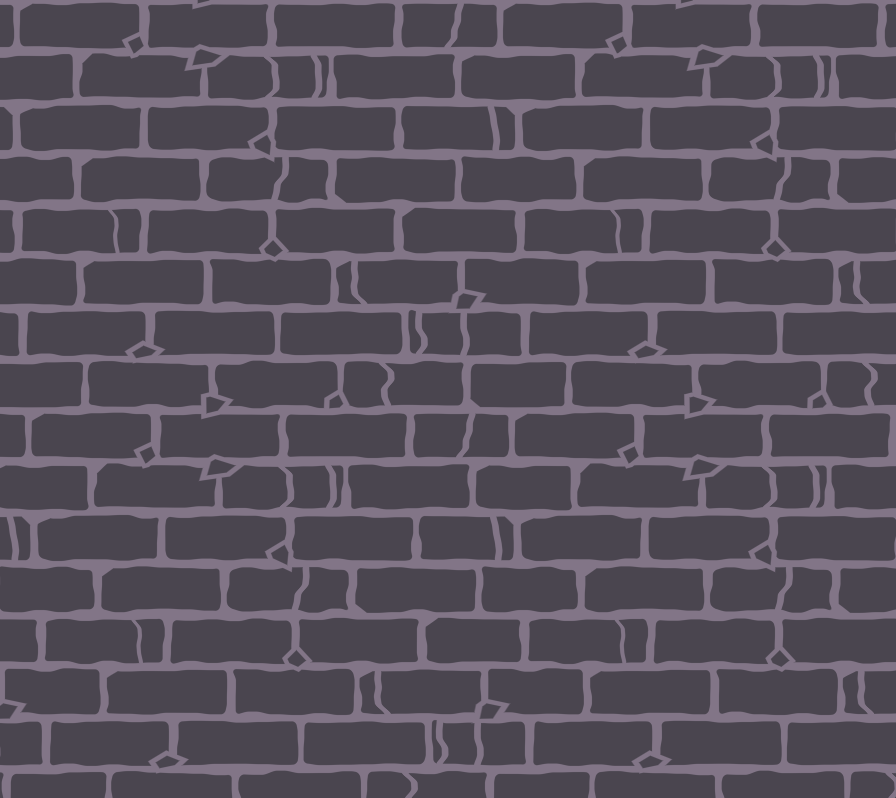
Give the GLSL for this pattern, as a WebGL 2 fragment shader.

```glsl
#version 300 es
precision highp float;
// Weathered purple brick wall: staggered courses with cracks, chipped corners and loose stones.

uniform vec2 u_resolution;
out vec4 fragColor;

float hash(vec2 p) {
    vec3 q = fract(vec3(p.xyx) * 0.1031);
    q += dot(q, q.yzx + 33.33);
    return fract((q.x + q.y) * q.z);
}

// Angular one-dimensional noise, -0.5 to 0.5
float jag(float x, float seed) {
    float i = floor(x);
    return mix(hash(vec2(i, seed)), hash(vec2(i + 1.0, seed)), smoothstep(0.15, 0.85, x - i)) - 0.5;
}

// Brick of a course at x: distance from its left joint, its width, its number in the group of four
vec3 brickAt(float x, float row) {
    float period = row > 0.5 && row < 6.5 ? 9.8 : 9.43;
    float start = 0.34 + 0.057 * max(row - 4.0, 0.0) + 1.16 * mod(row, 2.0);
    float t = mod(x - start, period);
    float n = min(floor(t / 2.48), 3.0);
    return vec3(t - n * 2.48, n < 3.0 ? 2.48 : period - 7.44, n);
}

// Brick with wavering edges, rounded corners and sometimes one chipped corner
float brickShape(vec3 b, float y, float course) {
    float seed = course * 4.0 + b.z + 1.0;
    vec2 q = vec2(b.x - 0.5 * b.y, y - 0.5);
    float wear = 0.035 + 0.075 * hash(vec2(seed, 5.0));
    vec2 halfSize = vec2(0.5 * b.y - 0.076, 0.418);
    halfSize.y += wear * jag(b.x * 2.3, seed + (q.y > 0.0 ? 40.0 : 80.0));
    halfSize.x += 0.07 * jag(y * 3.0, seed + (q.x > 0.0 ? 120.0 : 160.0));
    vec2 e = abs(q) - halfSize + 0.08;
    float d = length(max(e, 0.0)) + min(max(e.x, e.y), 0.0) - 0.08;
    if (hash(vec2(seed, 9.0)) < 0.45) {
        vec2 corner = sign(vec2(hash(vec2(seed, 11.0)), hash(vec2(seed, 13.0))) - 0.5);
        vec2 normal = normalize(vec2(0.75, 1.0));
        d = max(d, dot(q * corner - halfSize, normal) + 0.13);
    }
    return d;
}

// Jagged crack through one brick of each course
float crack(vec3 b, float y, float course) {
    int k = int(course);
    float cracked = float[8](3.0, 1.0, 3.0, 1.0, 0.0, 2.0, 3.0, 2.0)[k];
    if (b.z != cracked) return 1.0;
    float place = float[8](0.55, 0.52, 0.8, 0.62, 0.75, 0.2, 0.14, 0.36)[k];
    float slant = 0.45 * (hash(vec2(course, 21.0)) - 0.5);
    float bend = slant * (y - 0.5) + 0.3 * jag(y * 3.0, course + 200.0);
    float x = b.x - b.y * place - bend;
    float d = abs(x);
    // A second crack leaves a narrow sliver
    if (mod(course, 5.0) == 1.0) d = min(d, abs(x - 0.36 * b.y + 0.5 * bend));
    return d - (course == 4.0 ? 0.04 : 0.065);
}

// Irregular five-sided stone
float stoneShape(vec2 v, float seed) {
    v.x *= 0.5 + 0.45 * hash(vec2(seed, 31.0));
    float d = -1.0;
    for (int k = 0; k < 5; k++) {
        float f = float(k);
        float a = 1.2566 * (f + 0.7 * hash(vec2(seed, 41.0 + f)));
        d = max(d, dot(v, vec2(cos(a), sin(a))) - 0.08 - 0.09 * hash(vec2(seed, 51.0 + f)));
    }
    return d;
}

// Nearest loose stone, set at the ends of the vertical joints
float looseStones(vec2 p, float row) {
    float d = 1.0;
    for (float r = row - 1.0; r < row + 1.5; r++) {
        vec3 b = brickAt(p.x, r);
        for (float side = 0.0; side < 1.5; side++) {
            float seed = mod(r, 8.0) * 4.0 + mod(b.z + side, 4.0) + 300.0;
            if (hash(vec2(seed, 61.0)) > 0.4) continue;
            float shift = 0.4 * (hash(vec2(seed, 71.0)) - 0.5);
            float end = hash(vec2(seed, 81.0)) < 0.5 ? 0.14 : 0.86;
            vec2 v = vec2(b.x - side * b.y - shift, p.y - r - end);
            d = min(d, stoneShape(v, seed));
        }
    }
    return d;
}

void main() {
    // One unit is one course, counted down from the top
    float unit = 15.57 / u_resolution.y;
    vec2 p = vec2(gl_FragCoord.x, u_resolution.y - gl_FragCoord.y) * unit;
    float row = floor(p.y);
    float y = p.y - row;
    float course = mod(row, 8.0);
    vec3 b = brickAt(p.x, row);

    float d = max(brickShape(b, y, course), -crack(b, y, course));

    // Stones sit in a thin collar of mortar
    float stone = looseStones(p, row);
    d = min(max(d, 0.085 - stone), stone);

    vec3 brickColor = vec3(0.29, 0.27, 0.31);
    vec3 mortarColor = vec3(0.51, 0.46, 0.53);
    fragColor = vec4(mix(brickColor, mortarColor, smoothstep(-0.7 * unit, 0.7 * unit, d)), 1.0);
}
```
